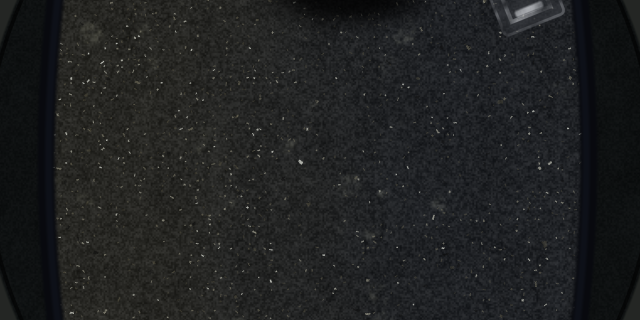
A Shadertoy shader for this texture:

```glsl
// Dark worn conveyor belt with scattered grit, curved side walls and a clear plastic tray.
#define BELT_WARM vec3(0.155, 0.154, 0.139)
#define BELT_COOL vec3(0.120, 0.129, 0.143)
#define WALL_COLOR vec3(0.052, 0.062, 0.064)
#define GAP_COLOR vec3(0.030, 0.036, 0.055)
#define GRIT_TAN vec3(0.52, 0.48, 0.34)
#define GRIT_PALE vec3(0.80, 0.81, 0.78)
#define GRAIN_SCALE 190.0
#define GRAIN_AMOUNT 0.085
#define GRIT_DENSITY 0.34
#define TRAY_CENTER vec2(1.63, 1.03)
#define TRAY_ANGLE 0.38

vec3 hash3(vec2 cell) {
    vec3 q = fract(cell.xyx * vec3(0.1031, 0.1030, 0.0973));
    q += dot(q, q.yxz + 33.33);
    return fract((q.xxy + q.yzz) * q.zyx);
}

float noise(vec2 p) {
    vec2 i = floor(p), f = fract(p);
    f = f * f * (3.0 - 2.0 * f);
    return mix(mix(hash3(i).x, hash3(i + vec2(1, 0)).x, f.x),
               mix(hash3(i + vec2(0, 1)).x, hash3(i + vec2(1, 1)).x, f.x), f.y);
}

float fbm(vec2 p) {
    float sum = 0.0, gain = 0.5;
    for (int i = 0; i < 4; i++) {
        sum += gain * noise(p);
        p = p * 2.03 + 17.3;
        gain *= 0.5;
    }
    return sum / 0.9375;
}

vec2 rotate(vec2 p, float a) {
    float c = cos(a), s = sin(a);
    return vec2(c * p.x + s * p.y, c * p.y - s * p.x);
}

float roundBox(vec2 p, vec2 halfSize, float r) {
    vec2 q = abs(p) - halfSize + r;
    return length(max(q, 0.0)) + min(max(q.x, q.y), 0.0) - r;
}

float line(float d, float width, float px) {
    return 1.0 - smoothstep(width, width + 1.5 * px, abs(d));
}

// One jittered, ragged chip per grid cell; rgb is colour, a is coverage.
vec4 grit(vec2 p, float cells, float size, float density, float px) {
    vec2 id = floor(p * cells);
    vec3 place = hash3(id + cells * 3.7), look = hash3(id + cells * 9.1 + 50.0);
    vec2 q = p - (id + 0.25 + 0.5 * place.xy) / cells;
    q = rotate(q, 6.2832 * look.x);
    float r = size * mix(0.5, 1.0, look.y);
    float stretch = mix(1.0, 2.0, look.z * look.z);
    float d = roundBox(q, r * vec2(stretch, 0.85 / stretch), 0.3 * r);
    d += (noise(q / size * 2.0 + id) - 0.5) * r * 0.7;
    float cover = (1.0 - smoothstep(-0.6 * px, 0.8 * px, d)) * step(place.z, density);
    float bright = fract(look.x * 7.0 + look.y * 5.0);
    vec3 tint = mix(GRIT_TAN, GRIT_PALE, bright * bright);
    return vec4(tint, cover * mix(0.25, 1.0, bright * bright));
}

vec3 belt(vec2 p, float px) {
    float clump = fbm(p * 4.0 + 3.0);
    float warm = 1.0 - smoothstep(0.35, 1.45, p.x + 0.3 * (clump - 0.5));
    vec3 col = mix(BELT_COOL, BELT_WARM, warm);
    // Broad stains, lengthwise wear and fine grain
    col *= 0.88 + 0.24 * fbm(p * 9.0);
    col *= 0.95 + 0.10 * noise(p * vec2(28.0, 1.5));
    col += GRAIN_AMOUNT * (noise(p * GRAIN_SCALE) - 0.5);
    col += 0.04 * (noise(p * GRAIN_SCALE * 0.42 + 9.0) - 0.5);
    // Pale dust smudges and dark crumbs
    float dust = smoothstep(0.69, 0.85, fbm(p * 11.0 + 31.0));
    col += dust * vec3(0.13, 0.13, 0.11) * noise(p * 90.0);
    vec4 crumb = grit(p + 5.0, 22.0, 0.006, 0.22, px);
    col = mix(col, vec3(0.05), 0.6 * crumb.a);
    // Three sizes of grit, denser on the warm side
    float density = GRIT_DENSITY * mix(0.55, 1.1, warm) * smoothstep(0.15, 0.65, clump);
    for (int i = 0; i < 3; i++) {
        float k = float(i);
        vec4 g = grit(p + 0.37 * k, 56.0 / pow(2.9, k), 0.0029 * pow(1.75, k),
                      density / (1.0 + 0.7 * k), px);
        col = mix(col, g.rgb, 0.85 * g.a);
    }
    // Soft shadow at the top
    float shade = length((p - vec2(1.09, 1.03)) / vec2(0.30, 0.13));
    return col * mix(0.2, 1.0, smoothstep(0.35, 1.15, shade));
}

vec3 addTray(vec3 col, vec2 p, float px) {
    vec2 q = rotate(p - TRAY_CENTER, TRAY_ANGLE);
    float d = roundBox(q, vec2(0.105, 0.12), 0.02);
    float sheen = noise(q * vec2(22.0, 45.0));
    float body = 1.0 - smoothstep(-px, px, d);
    col = mix(col, vec3(0.22, 0.23, 0.25), body * (0.35 + 0.35 * sheen));
    col += 0.20 * line(d + 0.005, 0.002, px) * sheen;
    col += 0.35 * line(d + 0.040, 0.004, px) * sheen * body;
    float glint = roundBox(q - vec2(0.0, -0.063), vec2(0.045, 0.009), 0.006);
    return col + 0.55 * (1.0 - smoothstep(-0.004, 0.006, glint)) * (0.4 + 0.6 * sheen);
}

void mainImage(out vec4 fragColor, in vec2 fragCoord) {
    float px = 1.0 / iResolution.y, width = iResolution.x * px;
    vec2 p = fragCoord * px;
    p.x *= 2.0 / width;
    vec3 col = addTray(belt(p, px), p, px);
    // Side walls: bowed belt edge, dark gap, wall and outer corner rim
    float side = min(p.x, 2.0 - p.x), bow = pow(2.0 * p.y - 1.0, 2.0);
    float edge = side - mix(0.170, 0.186, step(1.0, p.x)) - 0.028 * bow;
    vec3 wall = WALL_COLOR * (0.8 + 0.4 * fbm(p * 14.0));
    wall += 0.03 * (noise(p * GRAIN_SCALE) - 0.5);
    wall = mix(wall, GAP_COLOR, smoothstep(-0.060, -0.045, edge));
    wall += vec3(0.022, 0.026, 0.038) * line(edge + 0.018, 0.004, 3.0 * px);
    float rim = side - 0.11 * bow + 0.05;
    wall = mix(wall, vec3(0.14, 0.15, 0.14), 1.0 - smoothstep(-0.012, 0.0, rim));
    wall *= 1.0 - 0.6 * line(rim - 0.008, 0.004, px);
    col = mix(wall, col, smoothstep(-0.008, 0.010, edge));
    fragColor = vec4(clamp(col, 0.0, 1.0), 1.0);
}
```
